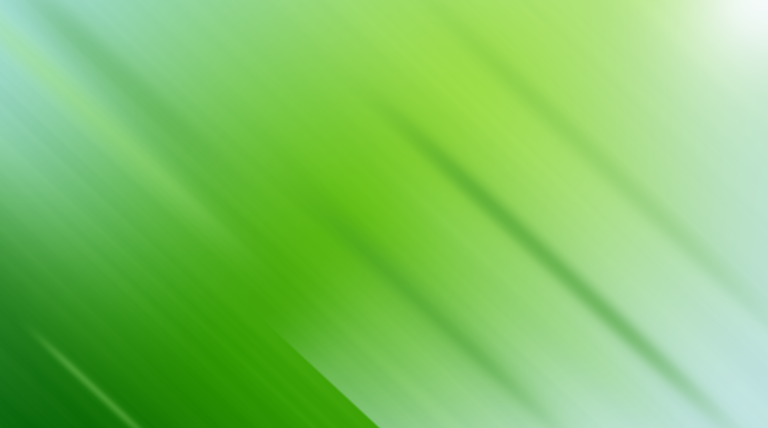
Give the GLSL for this background, as a WebGL 2 fragment shader.

```glsl
#version 300 es
precision highp float;
// Soft diagonal light streaks over a green field with pale, hazy corners.
uniform vec2 u_resolution;
out vec4 outColor;

// Streak frame: x runs across the streaks, y runs along them.
const vec2 ACROSS = vec2(0.68, 0.733);
const vec2 ALONG = vec2(0.733, -0.68);

// Colours of the field, from the lower left to the upper right.
const vec3 FOREST = vec3(0.02, 0.39, 0.00);
const vec3 LEAF = vec3(0.20, 0.61, 0.01);
const vec3 GRASS = vec3(0.39, 0.75, 0.08);
const vec3 LIME = vec3(0.60, 0.86, 0.27);
const vec3 PALE_LIME = vec3(0.70, 0.90, 0.48);
const vec3 AQUA_HAZE = vec3(0.64, 0.87, 0.84);
const vec3 SKY_HAZE = vec3(0.75, 0.89, 0.88);
const vec3 SHADE = vec3(0.22, 0.58, 0.14);
const vec3 SHINE = vec3(0.62, 0.88, 0.46);

const float SHEET_EDGE = 0.603;    // crisp border of the pale sheet
const float EDGE_SOFTNESS = 0.004;
const float CORNER_RADIUS = 0.20;
const float GRAIN_STRENGTH = 0.075;

vec2 hashGradient(vec2 cell) {
    vec2 h = vec2(dot(cell, vec2(127.1, 311.7)), dot(cell, vec2(269.5, 183.3)));
    return 2.0 * fract(sin(h) * 43758.55) - 1.0;
}

float gradientNoise(vec2 p) {
    vec2 i = floor(p), f = fract(p);
    vec2 u = f * f * f * (f * (f * 6.0 - 15.0) + 10.0);
    vec2 e = vec2(1.0, 0.0);
    float low = mix(dot(hashGradient(i), f), dot(hashGradient(i + e), f - e), u.x);
    float high = mix(dot(hashGradient(i + e.yx), f - e.yx),
                     dot(hashGradient(i + 1.0), f - 1.0), u.x);
    return mix(low, high, u.y);
}

// Noise stretched along the streaks, from broad bands to hairlines.
float streakNoise(vec2 q) {
    float sum = 0.0, weight = 0.5, frequency = 9.0;
    for (int i = 0; i < 4; i++) {
        sum += weight * gradientNoise(vec2(q.x * frequency, q.y * 1.1 + float(i) * 7.3));
        frequency *= 2.3;
        weight *= 0.65;
    }
    return sum;
}

// Soft band centred on a line, fading at both ends of its span.
float streak(vec2 q, float centre, float width, float start, float end) {
    float d = (q.x - centre) / width;
    float t = clamp((q.y - start) / (end - start), 0.0, 1.0);
    return exp(-d * d) * smoothstep(0.0, 0.35, t) * (1.0 - smoothstep(0.6, 1.0, t));
}

vec3 fieldColor(float a) {
    vec3 c = mix(FOREST, LEAF, smoothstep(0.05, 0.55, a));
    c = mix(c, GRASS, smoothstep(0.45, 1.0, a));
    c = mix(c, LIME, smoothstep(0.9, 1.35, a));
    return mix(c, PALE_LIME, smoothstep(1.3, 1.75, a));
}

void main() {
    vec2 p = gl_FragCoord.xy / u_resolution.y;
    float aspect = u_resolution.x / u_resolution.y;
    vec2 q = vec2(dot(p, ACROSS), dot(p, ALONG));
    vec3 color = fieldColor(q.x);

    // Haze at the upper left and the lower right.
    float upperHaze = (1.0 - smoothstep(-0.75, 0.3, q.y))
                    * mix(0.35, 1.0, smoothstep(0.2, 0.55, q.x));
    color = mix(color, AQUA_HAZE, upperHaze);
    float sheet = smoothstep(-EDGE_SOFTNESS, EDGE_SOFTNESS, q.x - SHEET_EDGE);
    float lowerHaze = smoothstep(0.2, 1.3, q.y);
    float rim = 0.2 * smoothstep(0.28, 0.5, q.y) * exp(-6.0 * max(q.x - SHEET_EDGE, 0.0));
    color = mix(color, SKY_HAZE, min(lowerHaze + rim, 1.0) * sheet);

    // Broad shadows and highlights.
    float shade = 0.48 * streak(q, 1.16, 0.026, 0.0, 1.4)
                + 0.36 * streak(q, 0.885, 0.032, 0.0, 1.1)
                + 0.17 * streak(q, 1.41, 0.032, -0.1, 1.4)
                + 0.26 * streak(q, 0.79, 0.045, -0.8, 0.15);
    color = mix(color, SHADE, shade);
    float shine = 0.36 * streak(q, 0.683, 0.032, -0.9, 0.3)
                + 0.22 * streak(q, 1.06, 0.05, 0.1, 1.3)
                + 0.35 * streak(q, 0.217, 0.010, -0.16, 0.4);
    color = mix(color, SHINE, shine);

    // Fine streaks, clearest in the darker part.
    float grain = streakNoise(q) * mix(1.3, 0.7, smoothstep(0.5, 1.2, q.x));
    color += GRAIN_STRENGTH * grain * vec3(1.0, 0.8, 0.6);

    // White light in the upper right corner.
    float d = length(p - vec2(aspect, 1.0)) / CORNER_RADIUS;
    color = mix(color, vec3(1.0), exp(-d * d));
    color = mix(color, SKY_HAZE, 0.4 * smoothstep(0.3, 0.0 + 1.0, q.y) * smoothstep(1.4, 1.7, q.x));

    outColor = vec4(clamp(color, 0.0, 1.0), 1.0);
}
```
